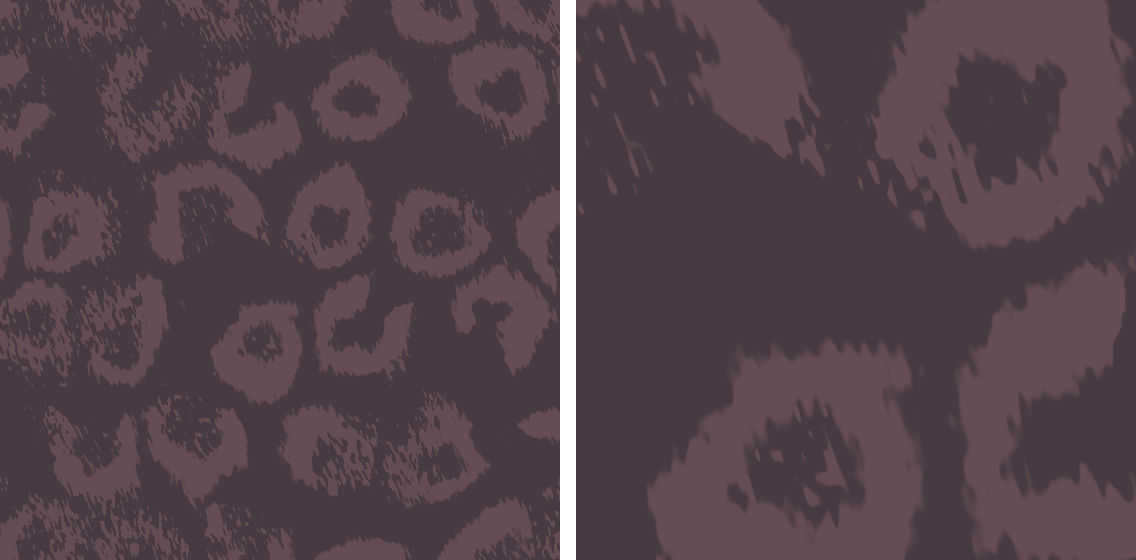
Left, the full canvas; right, a detail of the centre.
Give the GLSL for this pattern, as a three.js fragment shader.

```glsl
// Draws a tonal leopard print: furry, partly worn rosettes on a dark plum ground.
varying vec2 vUv;

const vec3 GROUND = vec3(0.28, 0.228, 0.26);
const vec3 SPOT = vec3(0.392, 0.304, 0.325);
const float SPACING = 0.207;

float hash(vec2 p) {
  vec3 q = fract(vec3(p.xyx) * 0.1031);
  q += dot(q, q.yzx + 33.33);
  return fract((q.x + q.y) * q.z);
}

float noise(vec2 p) {
  vec2 i = floor(p), f = fract(p);
  f = f * f * (3.0 - 2.0 * f);
  float low = mix(hash(i), hash(i + vec2(1.0, 0.0)), f.x);
  float high = mix(hash(i + vec2(0.0, 1.0)), hash(i + 1.0), f.x);
  return mix(low, high, f.y);
}

vec2 rotate(vec2 p, float angle) {
  float c = cos(angle), s = sin(angle);
  return vec2(c * p.x - s * p.y, s * p.x + c * p.y);
}

// Centre of a cell in the staggered, jittered grid.
vec2 cellCentre(vec2 cell) {
  vec2 jitter = vec2(hash(cell + 3.7), hash(cell + 18.3)) - 0.5;
  return (cell + 0.5 + vec2(0.5 * mod(cell.y, 2.0), 0.0) + jitter * 0.34) * SPACING;
}

// Short leaning hairs, bent slightly by a slow noise.
float hairs(vec2 p, float density) {
  float lean = 0.3 * p.y + 0.05 * noise(p * 5.0);
  return noise(vec2(p.x + lean, p.y * 0.36) * density + 40.0);
}

// x: signed distance to the ring, y: signed distance to its middle line.
vec2 rosette(vec2 q, vec2 cell, float unevenness) {
  float h1 = hash(cell + 51.0), h2 = hash(cell + 72.0), h3 = hash(cell + 95.0);
  float size = mix(0.8, 1.06, h1);
  q = rotate(q, (h2 - 0.5) * 1.6) * vec2(1.14, 0.92) / size;
  float angle = atan(q.y, q.x);
  float radius = 0.068 * (1.0 + 0.10 * cos(2.0 * angle + h3 * 6.28)
                              + 0.09 * cos(3.0 * angle + h1 * 40.0)
                              + 0.04 * cos(5.0 * angle + h2 * 40.0));
  float halfWidth = 0.028 + 0.006 * sin(angle + h2 * 30.0) + 0.014 * unevenness;
  float middle = length(q) - radius;
  float towardGap = cos(angle - h3 * 30.0);
  float gap = step(0.42, h1) * smoothstep(mix(0.55, 0.88, h2), 0.99, towardGap);
  return vec2(abs(middle) - halfWidth + 0.065 * gap, middle) * size;
}

void main() {
  vec2 p = vUv + vec2(0.06, 0.11);
  vec2 warp = vec2(noise(p * 15.0), noise(p * 15.0 + 60.0)) - 0.5;
  vec2 w = p + warp * 0.034;

  // Find the nearest centre and the distance to the runner-up.
  float nearest = 9.0, second = 9.0;
  vec2 cell = vec2(0.0), offset = vec2(0.0);
  float baseRow = floor(w.y / SPACING);
  for (int j = -1; j <= 1; j++) {
    float row = baseRow + float(j);
    float column = floor(w.x / SPACING - 0.5 * mod(row, 2.0));
    for (int i = -1; i <= 1; i++) {
      vec2 id = vec2(column + float(i), row);
      vec2 q = w - cellCentre(id);
      float d = length(q);
      if (d < nearest) {
        second = nearest;
        nearest = d;
        cell = id;
        offset = q;
      } else {
        second = min(second, d);
      }
    }
  }

  // Ring, kept apart from its neighbours by a gutter.
  vec2 ring = rosette(offset, cell, noise(p * 23.0 + 9.0) - 0.5);
  float d = max(ring.x, 0.014 - 0.5 * (second - nearest));

  // Hairy rim, and patches worn through to the ground.
  float coarse = hairs(p, 190.0);
  float fine = hairs(p + 5.0, 270.0);
  float worn = smoothstep(0.53, 0.74, noise(p * 7.5 + 21.0));
  float fur = d + (coarse - 0.5) * 0.017 + (fine - 0.5) * 0.007;
  fur += worn * (fine * 0.6 + coarse * 0.4 - 0.43) * 0.10;

  // Loose flecks inside some rosettes and rarely between them.
  float inside = step(ring.y, 0.0) * step(0.6, hash(cell + 130.0));
  float stray = smoothstep(0.76, 0.84, noise(p * 9.0 + 77.0)) * 0.8;
  float flecks = (0.79 - hairs(p + 8.0, 210.0)) * 0.06;
  fur = min(fur, flecks + (1.0 - max(inside, stray)) * 0.05);

  float cover = smoothstep(0.0045, -0.0045, fur);
  gl_FragColor = vec4(mix(GROUND, SPOT, cover), 1.0);
}
```
